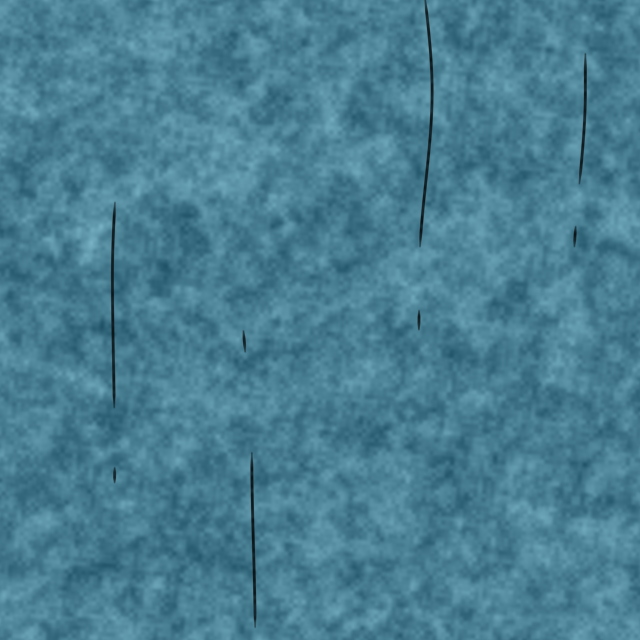
Write a Shadertoy shader that draws this texture.

```glsl
// Mottled blue-teal felt with a few thin, wandering vertical cracks.

const vec3  BASE_COLOR   = vec3(0.286, 0.497, 0.576);
const vec3  CRACK_COLOR  = vec3(0.045, 0.075, 0.085);
const vec3  TONE_TINT    = vec3(0.96, 1.03, 1.01);

const int   OCTAVES      = 5;
const float FIRST_CELLS  = 7.0;    // cells across the canvas, widest octave
const float CELL_GROWTH  = 2.15;
const float MOTTLE       = 0.215;  // overall contrast of the felt

const int   SEAMS        = 4;      // vertical paths that carry cracks
const float WANDER       = 0.032;  // sideways drift of a path
const float WANDER_RATE  = 3.5;
const float HALF_WIDTH   = 0.0022;
const float EDGE         = 0.0012;
const float TAPER        = 0.025;  // length of the thinning ends

float hash(vec2 p) {
    return fract(sin(dot(p, vec2(12.9898, 78.233))) * 43758.5453);
}

float valueNoise(vec2 p) {
    vec2 cell = floor(p);
    vec2 f = fract(p);
    f = f * f * (3.0 - 2.0 * f);
    float low  = mix(hash(cell), hash(cell + vec2(1.0, 0.0)), f.x);
    float high = mix(hash(cell + vec2(0.0, 1.0)), hash(cell + 1.0), f.x);
    return mix(low, high, f.y);
}

// Felt tone centred on zero, strongest in the middle octaves
float feltTone(vec2 uv) {
    const mat2 TURN = mat2(0.8, 0.6, -0.6, 0.8);
    float tone = 0.0;
    float cells = FIRST_CELLS;
    for (int i = 0; i < OCTAVES; i++) {
        float k = float(i);
        float weight = 0.62 - 0.09 * (k - 2.4) * (k - 2.4);
        uv = TURN * uv;
        tone += weight * (valueNoise(uv * cells + 17.3 * k) - 0.5);
        cells *= CELL_GROWTH;
    }
    return tone;
}

// Coverage of one tapered crack running along y around its centre
float crack(float dx, float y, float centre, float len, float soft) {
    float toEnd = 0.5 * len - abs(y - centre);
    float thin = smoothstep(0.0, min(TAPER, 0.4 * len), toEnd);
    float width = HALF_WIDTH * mix(0.55, 1.0, thin);
    float side = 1.0 - smoothstep(width - soft, width + soft, abs(dx));
    return side * smoothstep(-soft, 2.0 * soft, toEnd) * mix(0.6, 1.0, thin);
}

// Each seam holds one long crack and one short fragment beyond its end
float cracks(vec2 uv, float soft) {
    float cover = 0.0;
    for (int i = 0; i < SEAMS; i++) {
        float id = float(i) + 1.0;
        float home = (id - 0.5 + 0.7 * (hash(vec2(id, 3.0)) - 0.5)) / float(SEAMS);
        float drift = valueNoise(vec2(id * 9.0, uv.y * WANDER_RATE)) - 0.5;
        float dx = uv.x - home - WANDER * drift;

        float len = mix(0.10, 0.44, hash(vec2(id, 5.0)));
        float centre = hash(vec2(id, 7.0));
        float shortLen = mix(0.02, 0.055, hash(vec2(id, 11.0)));
        float gap = mix(0.06, 0.20, hash(vec2(id, 13.0)));
        float away = centre > 0.5 ? -1.0 : 1.0;
        float shortCentre = centre + away * (0.5 * len + gap);

        cover = max(cover, crack(dx, uv.y, centre, len, soft));
        cover = max(cover, crack(dx, uv.y, shortCentre, shortLen, soft));
    }
    // Slight breaks in the ink along the crack
    return cover * mix(0.78, 1.0, valueNoise(uv * vec2(20.0, 150.0)));
}

void mainImage(out vec4 fragColor, in vec2 fragCoord) {
    vec2 uv = fragCoord / iResolution.y;
    float soft = max(EDGE, 0.6 / iResolution.y);

    vec3 color = BASE_COLOR + TONE_TINT * MOTTLE * feltTone(uv);
    color = mix(color, CRACK_COLOR, cracks(uv, soft));
    fragColor = vec4(color, 1.0);
}
```
